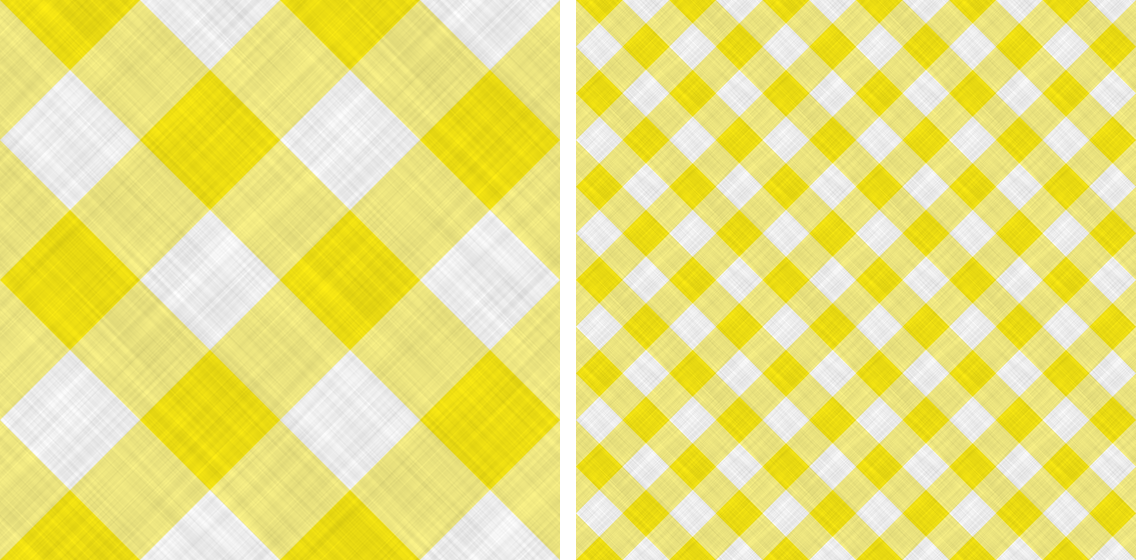
Left, the tile; right, the same tile 3 across and 3 down.
A Shadertoy shader for this pattern:

```glsl
// Diagonal gingham cloth: two sets of half-transparent yellow bands cross on
// white, giving full, half and no tint. Wrapping streak noise along both
// diagonals adds the linen threads; all periods are whole, so it tiles.

const float REPEATS = 2.0;                     // repeats across and down
const vec3  WHITE   = vec3(0.92, 0.92, 0.92);
const vec3  YELLOW  = vec3(0.92, 0.86, 0.07);
const vec3  THREADS = vec3(288.0, 110.0, 30.0);   // fine, medium, broad threads per tile
const vec3  LENGTHS = vec3(7.0, 4.0, 3.0);        // streak cells along each thread
const vec3  STRENGTH = vec3(0.055, 0.050, 0.032); // brightness range of each layer

float hash(vec2 p) {
    return fract(sin(dot(p, vec2(12.9898, 78.233))) * 43758.5453);
}

// Brightness along one thread, wrapping after `cells` cells
float threadTone(float thread, float along, float cells, float seed) {
    float s = along * cells + cells * hash(vec2(thread, seed + 0.5));
    float i = floor(s);
    float f = smoothstep(0.0, 1.0, s - i);
    float a = hash(vec2(thread, mod(i, cells) + seed));
    float b = hash(vec2(thread, mod(i + 1.0, cells) + seed));
    return mix(a, b, f);
}

// Long streaks with period 1 in both directions, centred on zero
float streaks(float across, float along, float count, float cells, float seed) {
    float s = across * count;
    float i = floor(s);
    float f = smoothstep(0.0, 1.0, s - i);
    float a = threadTone(mod(i, count), along, cells, seed);
    float b = threadTone(mod(i + 1.0, count), along, cells, seed);
    return mix(a, b, f) - 0.5;
}

// Coverage of bands filling the first half of every period
float bands(float t, float blur) {
    float phase = fract(t * REPEATS + 0.25) - 0.5;
    float edge = (0.25 - abs(phase)) / REPEATS;
    return smoothstep(-blur, blur, edge);
}

void mainImage(out vec4 fragColor, in vec2 fragCoord) {
    vec2 p = fragCoord / iResolution.xy;
    float u = p.x + p.y;
    float v = p.x - p.y;
    float blur = 1.0 / min(iResolution.x, iResolution.y);

    // Crossing bands
    float tint = 0.5 * (bands(u, blur) + bands(v, blur));
    vec3 color = mix(WHITE, YELLOW, tint);

    // Linen threads in both directions
    float weave = 0.0;
    for (int k = 0; k < 3; k++) {
        float seed = 20.0 * float(k) + 3.0;
        weave += STRENGTH[k] * streaks(u, v, THREADS[k], LENGTHS[k], seed);
        weave += STRENGTH[k] * streaks(v, u, THREADS[k], LENGTHS[k], seed + 70.0);
    }
    color *= 1.0 + weave;

    fragColor = vec4(clamp(color, 0.0, 1.0), 1.0);
}
```
